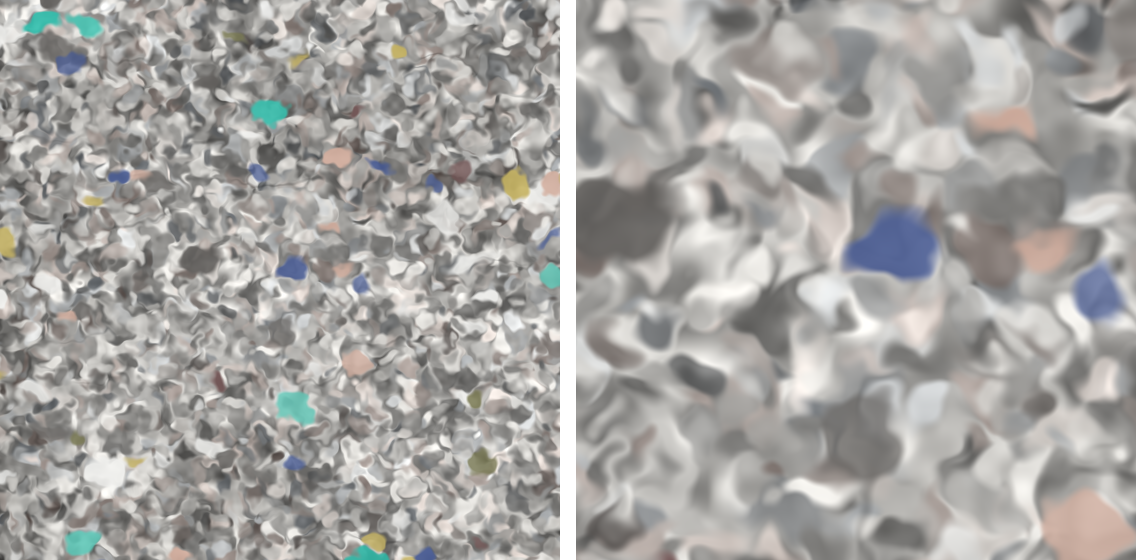
Left: the whole. Right: its middle third, enlarged.
Give the GLSL for this texture, as a three.js fragment shader.

```glsl
// Crushed mineral aggregate: soft grey shards with scattered teal, blue and ochre chips.
varying vec2 vUv;

float hash(vec2 p) {
  return fract(sin(dot(p, vec2(127.1, 311.7))) * 43758.5453);
}

float noise(vec2 p) {
  vec2 i = floor(p);
  vec2 f = fract(p);
  f = f * f * (3.0 - 2.0 * f);
  return mix(mix(hash(i), hash(i + vec2(1.0, 0.0)), f.x),
             mix(hash(i + vec2(0.0, 1.0)), hash(i + vec2(1.0, 1.0)), f.x), f.y);
}

vec2 warp(vec2 p) {
  return vec2(noise(p), noise(p + 57.3)) - 0.5;
}

// Neutral stone, from charcoal to chalk, with a faint rosy or cool tint
vec3 stone(float tone, float tintPick) {
  vec3 grey = mix(0.33, 0.97, tone) * vec3(1.0, 0.992, 0.972);
  vec3 tint = mix(vec3(0.03, -0.012, -0.022), vec3(-0.02, 0.0, 0.025), step(0.6, tintPick));
  return grey + tint * smoothstep(0.2, 0.5, abs(tintPick - 0.5));
}

vec3 tealChip(float pick) {
  return mix(vec3(0.12, 0.72, 0.65), vec3(0.42, 0.79, 0.73), pick);
}

vec3 accentChip(float pick) {
  vec3 blue = vec3(0.30, 0.37, 0.58);
  vec3 ochre = vec3(0.77, 0.70, 0.40);
  vec3 maroon = vec3(0.46, 0.35, 0.35);
  vec3 olive = vec3(0.47, 0.47, 0.32);
  vec3 pink = vec3(0.82, 0.68, 0.62);
  vec3 c = mix(blue, ochre, step(0.4, pick));
  c = mix(c, maroon, step(0.6, pick));
  c = mix(c, olive, step(0.75, pick));
  return mix(c, pink, step(0.88, pick));
}

// kind: 0 stone, 1 charcoal, 2 chalk, 3 teal, 4 mixed accents
vec3 pigment(float kind, float pick, float tintPick) {
  if (kind < 0.5) return stone(pick, tintPick);
  if (kind < 1.5) return vec3(0.36, 0.35, 0.34) + 0.08 * pick;
  if (kind < 2.5) return vec3(0.90, 0.90, 0.89) + 0.05 * pick;
  if (kind < 3.5) return tealChip(pick);
  return accentChip(pick);
}

// Paints one jittered grid of rotated, elongated shards over the colour
vec3 scatter(vec3 color, vec2 uv, float scale, float kind, float density, vec2 sizes) {
  vec2 p = uv * scale;
  vec2 cell = floor(p);
  for (int j = -1; j <= 1; j++) {
    for (int i = -1; i <= 1; i++) {
      vec2 id = cell + vec2(float(i), float(j));
      vec2 key = id + kind * 31.7 + scale * 3.1;
      if (hash(key) > density) continue;
      vec2 center = id + vec2(hash(key + 11.3), hash(key + 23.9));
      float angle = 3.1416 * hash(key + 37.1);
      if (kind > 0.5) angle = (angle - 1.57) * 0.5;
      float c = cos(angle);
      float s = sin(angle);
      vec2 q = mat2(c, -s, s, c) * (p - center);
      float halfLength = mix(sizes.x, sizes.y, hash(key + 41.7));
      vec2 radii = halfLength * vec2(1.0, mix(0.38, 0.95, hash(key + 53.3)));
      float edge = (length(q / radii) - 1.0) * radii.y / scale;
      float cover = 1.0 - smoothstep(-0.004, 0.004, edge);
      vec3 shade = pigment(kind, hash(key + 67.9), hash(key + 79.1));
      color = mix(color, shade, cover * mix(0.75, 1.0, hash(key + 83.7)));
    }
  }
  return color;
}

void main() {
  // Ragged outlines come from bending the plane at two scales
  vec2 uv = vUv + 0.022 * warp(vUv * 32.0) + 0.012 * warp(vUv * 75.0 + 9.0);

  // Stone bed, coarse to fine
  vec3 color = stone(noise(vUv * 40.0), 0.5);
  color = scatter(color, uv, 22.0, 0.0, 1.0, vec2(0.3, 0.8));
  color = scatter(color, uv, 34.0, 0.0, 0.9, vec2(0.3, 0.75));
  color = scatter(color, uv, 48.0, 0.0, 0.6, vec2(0.3, 0.75));

  // Broad drifts, dark creases and fine mottling
  color += 0.13 * (noise(vUv * 6.0 + 4.0) - 0.5);
  vec2 creaseUv = uv * vec2(9.0, 14.0);
  float crease = 1.0 - smoothstep(0.0, 0.07, abs(noise(creaseUv) - 0.5));
  color *= 1.0 - 0.22 * crease * noise(vUv * 17.0);
  color += 0.12 * (noise(vUv * 85.0) - 0.5);

  // Larger and coloured chips
  color = scatter(color, uv, 12.0, 2.0, 0.13, vec2(0.2, 0.42));
  color = scatter(color, uv, 11.0, 1.0, 0.10, vec2(0.18, 0.42));
  color = scatter(color, uv, 14.0, 4.0, 0.14, vec2(0.18, 0.38));
  color = scatter(color, uv, 9.0, 3.0, 0.10, vec2(0.16, 0.34));

  color += 0.05 * (noise(vUv * 60.0 + 31.0) - 0.5);
  gl_FragColor = vec4(clamp(color, 0.0, 1.0), 1.0);
}
```
